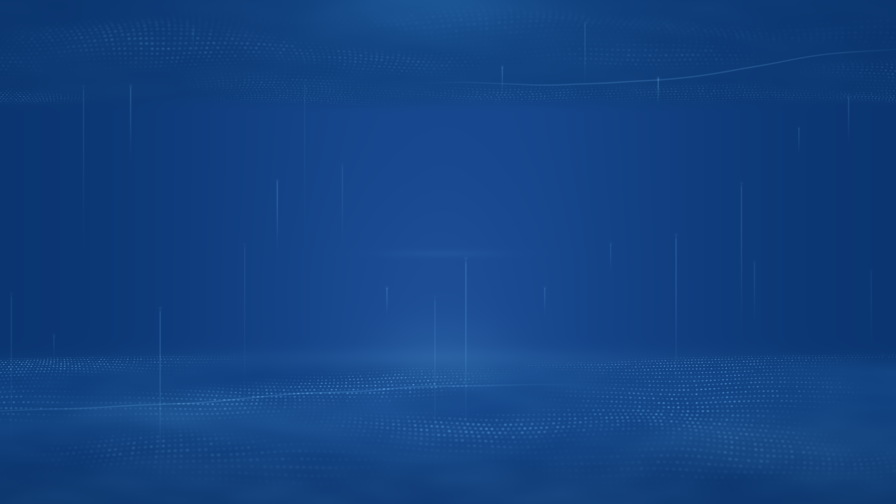
A WebGL 2 fragment shader for this background:

```glsl
#version 300 es
precision highp float;
// A deep blue hall between a floor and a ceiling of rippling dotted rows.
// Soft Gaussian glows light the wall, gradient noise bends the rows,
// and hashed vertical streaks hang in the space between them.
uniform vec2 u_resolution;
out vec4 fragColor;

const float ASPECT = 16.0 / 9.0;

float hash(float n) {
    return fract(sin(n * 127.1) * 43758.55);
}

vec2 gradientAt(vec2 cell) {
    float angle = 6.2832 * hash(dot(cell, vec2(1.0, 57.3)));
    return vec2(cos(angle), sin(angle));
}

float gradientNoise(vec2 p) {
    vec2 i = floor(p), f = fract(p);
    vec2 u = f * f * f * (f * (f * 6.0 - 15.0) + 10.0);
    vec2 e = vec2(0.0, 1.0);
    float low = mix(dot(gradientAt(i), f), dot(gradientAt(i + e.yx), f - e.yx), u.x);
    float high = mix(dot(gradientAt(i + e), f - e), dot(gradientAt(i + 1.0), f - 1.0), u.x);
    return mix(low, high, u.y);
}

// Elliptical falloff around a centre
float glow(vec2 p, vec2 centre, vec2 radius) {
    vec2 d = (p - centre) / radius;
    return exp(-dot(d, d));
}

// Nearly level rows of uneven dots that spread and soften away from the far edge
float dottedRows(vec2 p, float depth, float span, float seed, float pixel) {
    float light = 0.0;
    for (int i = 0; i < 32; i++) {
        float t = (float(i) + 0.5) / 32.0;
        float wave = 0.034 * gradientNoise(vec2(p.x * 1.9 + seed, t * 2.6 + seed));
        wave += 0.006 * gradientNoise(vec2(p.x * 5.5, t * 5.0 + seed));
        float row = span * pow(t, 1.3) + (0.3 + t) * wave;
        float pitch = mix(0.006, 0.014, t);
        float place = p.x / pitch + 0.618 * float(i);
        vec2 d = vec2((fract(place) - 0.5) * pitch * 0.8, depth - row);
        float radius = mix(0.0012, 0.0022, t) + 0.6 * pixel + 0.003 * t * t;
        float dotMask = 1.0 - smoothstep(0.0, radius, length(d));
        float sparkle = 0.3 + 1.1 * hash(floor(place) * 0.13 + float(i) * 3.7 + seed);
        float patches = smoothstep(-0.3, 0.5, gradientNoise(vec2(p.x * 2.3, t * 4.0) + seed * 3.1));
        float fade = smoothstep(0.0, 0.12, t) * (1.0 - smoothstep(0.5, 1.0, t));
        light += dotMask * sparkle * patches * fade;
    }
    return min(light, 1.5);
}

// Thin crest following a height, fading out at both ends
float crest(vec2 p, float height, float middle, float reach, float pixel) {
    float ripple = 0.006 * gradientNoise(vec2(p.x * 6.0, height));
    float line = 1.0 - smoothstep(0.0, 0.001 + pixel, abs(p.y - height - ripple));
    return line * exp(-pow(abs(p.x - middle) / reach, 4.0));
}

// Thin falling lines, brightest at the head
float streaks(vec2 p, float pixel) {
    float light = 0.0;
    for (int i = 0; i < 24; i++) {
        float n = float(i) + 1.0;
        float x = (n - 0.9 + 0.8 * hash(n)) / 24.0 * ASPECT;
        float top = mix(0.33, 1.0, hash(n + 31.7));
        float size = 0.06 + 0.36 * pow(hash(n + 67.3), 2.0);
        float along = (top - p.y) / size;
        float tail = smoothstep(0.0, 0.03, along) * (1.0 - smoothstep(0.1, 1.0, along));
        float line = 1.0 - smoothstep(0.0, 0.001 + pixel, abs(p.x - x));
        float head = glow(p, vec2(x, top), vec2(0.003));
        light += (line * tail + 0.5 * head) * mix(0.15, 0.75, hash(n + 11.9));
    }
    return light;
}

void main() {
    vec2 p = gl_FragCoord.xy / u_resolution * vec2(ASPECT, 1.0);
    float pixel = 1.0 / u_resolution.y;
    float mid = 0.5 * ASPECT;

    // Wall: bright centre, dark sides
    float centreLight = exp(-pow(abs(p.x - mid) / 0.58, 2.0));
    vec3 color = mix(vec3(0.033, 0.2, 0.43), vec3(0.09, 0.28, 0.56), centreLight);

    // Floor and ceiling tints with a soft far edge
    float haze = 0.01 * gradientNoise(vec2(p.x * 4.0, 2.5));
    float floorMask = 1.0 - smoothstep(0.255, 0.305, p.y + haze);
    float ceilingMask = smoothstep(0.775, 0.82, p.y + haze);
    vec3 floorColor = mix(vec3(0.055, 0.235, 0.47), vec3(0.08, 0.275, 0.53), centreLight);
    floorColor *= mix(0.92, 1.04, smoothstep(0.0, 0.2, p.y));
    vec3 ceilingColor = mix(vec3(0.042, 0.21, 0.435), vec3(0.068, 0.262, 0.51), centreLight);
    color = mix(color, floorColor, floorMask);
    color = mix(color, ceilingColor, ceilingMask);

    // Overhead lamp, wall light, horizon bloom and floating bar
    color += vec3(0.045, 0.08, 0.08) * glow(p, vec2(mid - 0.03, 1.02), vec2(0.19, 0.1));
    color += vec3(0.02, 0.022, 0.025) * glow(p, vec2(mid - 0.03, 0.42), vec2(0.25, 0.22));
    color += vec3(0.035, 0.05, 0.035) * glow(p, vec2(mid - 0.01, 0.3), vec2(0.14, 0.07));
    color += vec3(0.025, 0.035, 0.028) * glow(p, vec2(mid, 0.29), vec2(0.65, 0.02));
    color += vec3(0.02, 0.028, 0.025) * glow(p, vec2(mid - 0.01, 0.497), vec2(0.12, 0.008));

    // Misty patches drifting over the surfaces
    float mist = gradientNoise(p * vec2(3.0, 10.0)) + 0.6 * gradientNoise(p * vec2(10.0, 30.0));
    color += vec3(0.024, 0.035, 0.035) * mist * (floorMask + 0.5 * ceilingMask);
    color += vec3(0.04, 0.055, 0.048) * glow(p, vec2(0.36, 0.18), vec2(0.3, 0.045));
    color += vec3(0.04, 0.055, 0.048) * glow(p, vec2(1.56, 0.13), vec2(0.25, 0.06));

    // Dotted surfaces, faint crests and hanging streaks
    float light = 0.75 * dottedRows(p, 0.295 - p.y, 0.27, 4.3, pixel);
    light += 0.45 * dottedRows(p, p.y - 0.79, 0.2, 11.6, pixel);
    light += 0.35 * crest(p, 0.185 + 0.05 * smoothstep(0.0, 1.0, p.x), 0.5, 0.55, pixel);
    light += 0.4 * crest(p, 0.834 + 0.07 * smoothstep(1.2, 1.8, p.x), 1.35, 0.4, pixel);
    light += 0.75 * streaks(p, pixel);
    fragColor = vec4(color + vec3(0.17, 0.22, 0.21) * light, 1.0);
}
```
